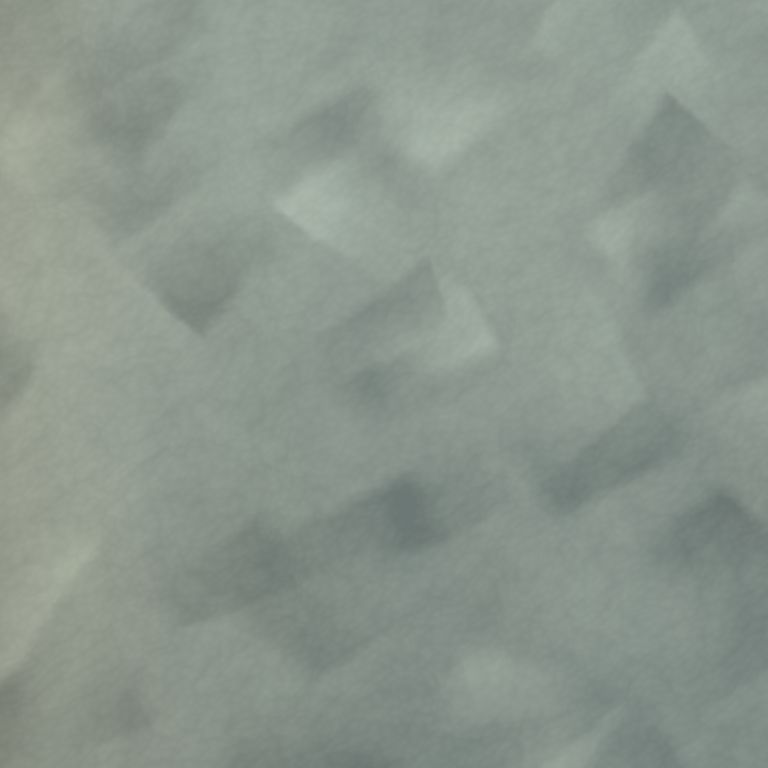
This texture is drawn by a three.js fragment shader. Its source:

```glsl
// Draws a trowelled grey-green plaster wall with soft angular strokes.
varying vec2 vUv;

#define DARK vec3(0.430, 0.470, 0.452)
#define LIGHT vec3(0.665, 0.710, 0.655)
#define WARM_TINT vec3(0.025, 0.000, -0.022)
#define STROKES 60
#define STROKE_ANGLE 0.62
#define ANGLE_SPREAD 0.75
#define STROKE_CONTRAST 0.50
#define EDGE_WIDTH 0.006
#define CLOUD_CONTRAST 0.15
#define RAGGED_CONTRAST 0.05
#define MOTTLE_CONTRAST 0.11
#define GRAIN_CONTRAST 0.11

vec2 hash2(vec2 p) {
  vec3 h = fract(p.xyx * vec3(0.1031, 0.1030, 0.0973));
  h += dot(h, h.yzx + 33.33);
  return fract((h.xx + h.yz) * h.zy);
}

// Turns a point into axes that are tilted counterclockwise by the angle
mat2 tiltedAxes(float angle) {
  float c = cos(angle), s = sin(angle);
  return mat2(c, -s, s, c);
}

// Cellular noise: distance to the nearest jittered point
float cellular(vec2 p) {
  vec2 cell = floor(p), local = fract(p);
  float nearest = 2.0;
  for (int y = -1; y <= 1; y++) {
    for (int x = -1; x <= 1; x++) {
      vec2 offset = vec2(float(x), float(y));
      vec2 d = offset + hash2(cell + offset + 57.0) - local;
      nearest = min(nearest, dot(d, d));
    }
  }
  return sqrt(nearest);
}

// Layered sines, turned and warped at each octave, roughly -1 to 1
float clouds(vec2 p) {
  float sum = 0.0, weight = 0.5;
  for (int i = 0; i < 6; i++) {
    p = tiltedAxes(1.1) * p * 1.75 + 1.7;
    p += 0.6 * sin(p.yx * 0.9 + 2.3);
    sum += weight * sin(p.x) * sin(p.y);
    weight *= 0.68;
  }
  return sum;
}

// Scattered corner wedges: crisp on two sides, fading away from the corner
float strokes(vec2 p) {
  float sum = 0.0;
  for (int i = 0; i < STROKES; i++) {
    float id = float(i) + 1.0;
    vec2 corner = fract(id * vec2(0.7549, 0.5698)) * 1.4 - 0.2;
    vec2 shape = hash2(vec2(id, 3.0));
    vec2 turn = hash2(vec2(id, 11.0));
    vec2 look = hash2(vec2(id, 23.0));
    vec2 facing = sign(hash2(vec2(id, 37.0)) - 0.5);

    float angle = STROKE_ANGLE + (turn.x - 0.5) * ANGLE_SPREAD;
    vec2 q = tiltedAxes(angle) * (p - corner) * facing;
    q.x += (shape.y - 0.5) * 0.9 * q.y; // skews the corner off square
    vec2 reach = mix(vec2(0.14, 0.09), vec2(0.42, 0.25), shape);
    vec2 width = EDGE_WIDTH * vec2(1.0 + 5.0 * turn.y, 1.0 + 2.0 * look.y);
    vec2 edge = smoothstep(-width, width, q);
    float fade = 1.0 - smoothstep(0.05, 1.0, length(q / reach));
    float strength = mix(-1.0, 1.0, step(0.5, look.x)) * mix(0.35, 1.0, look.y);
    sum += strength * edge.x * edge.y * fade;
  }
  return sum;
}

void main() {
  vec2 p = vUv;

  // Ragged outlines for the strokes
  vec2 ragged = vec2(clouds(p * 9.0), clouds(p * 9.0 + 5.3));
  vec2 warped = p + 0.007 * ragged;

  // Broad light: brighter at the upper left, dimmer below and to the right
  vec2 fromGlow = p - vec2(0.15, 0.78);
  float tone = 0.48 + 0.20 * (p.y - 0.5) - 0.12 * (p.x - 0.5);
  tone += 0.10 * exp(-8.0 * dot(fromGlow, fromGlow));

  // Trowel strokes, held back softly at the extremes
  float marks = STROKE_CONTRAST * strokes(warped);
  tone += marks / (1.0 + 0.6 * abs(marks));

  // Cloudy wash, slanted mottling and fine grain
  vec2 slanted = tiltedAxes(STROKE_ANGLE) * p;
  tone += CLOUD_CONTRAST * clouds(p * 2.6 + 1.9);
  tone += RAGGED_CONTRAST * ragged.x;
  float mottle = cellular(slanted * vec2(22.0, 34.0) + 0.6 * ragged);
  tone += MOTTLE_CONTRAST * (0.5 - mottle);
  float grain = cellular(slanted * vec2(70.0, 105.0) + ragged);
  tone += GRAIN_CONTRAST * (0.5 - grain);

  // Warm on the left, cooler on the right
  float warmth = exp(-4.0 * p.x) - 0.28 + 0.2 * clouds(p * 1.8 + 8.0);
  vec3 color = mix(DARK, LIGHT, clamp(tone, 0.0, 1.0)) + WARM_TINT * warmth;
  gl_FragColor = vec4(color, 1.0);
}
```
